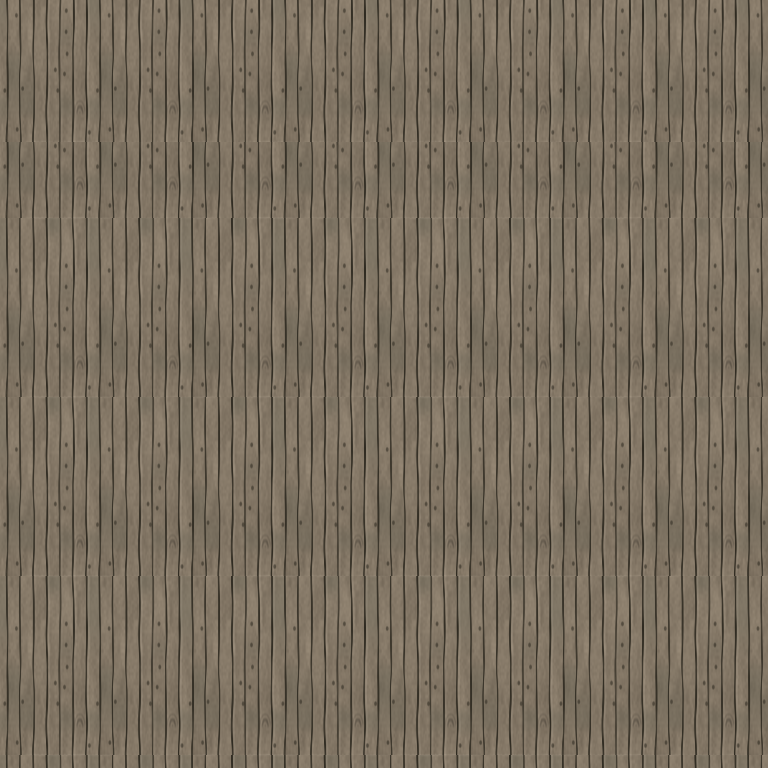
Reproduce this texture procedurally as a WebGL 1 fragment shader.

```glsl
precision highp float;
// Weathered grey-brown boards: narrow upright planks with dark, uneven grooves.

uniform vec2 u_resolution;

const float PLANKS = 58.0;          // planks across the canvas
const float GROOVE_SHIFT = 0.53;    // first groove, in planks
const float TILE_PLANKS = 7.0;      // planks before the wood repeats
const float TILE_HEIGHT = 0.2331;   // height of one course of wood
const float SEAM_Y = 0.7161;        // height of one course seam
const float TILE_ASPECT = 13.5;     // course height in plank widths

const vec3 WOOD_DARK = vec3(0.435, 0.390, 0.330);
const vec3 WOOD_LIGHT = vec3(0.605, 0.550, 0.475);
const vec3 WOOD_GREY = vec3(0.430, 0.410, 0.350);
const vec3 GROOVE = vec3(0.165, 0.150, 0.115);

float hash(vec2 p) {
  return fract(sin(dot(p, vec2(127.1, 311.7))) * 43758.5453);
}

float noise(vec2 p) {
  vec2 i = floor(p);
  vec2 f = fract(p);
  f = f * f * (3.0 - 2.0 * f);
  float low = mix(hash(i), hash(i + vec2(1.0, 0.0)), f.x);
  float high = mix(hash(i + vec2(0.0, 1.0)), hash(i + vec2(1.0, 1.0)), f.x);
  return mix(low, high, f.y);
}

// Streaks drawn out along the plank, finer with each octave.
float grain(vec2 p, float seed) {
  float sum = 0.0;
  float weight = 0.5;
  vec2 scale = vec2(2.5, 5.0);
  for (int i = 0; i < 3; i++) {
    sum += weight * noise(p * scale + seed * 37.0);
    scale *= vec2(1.9, 2.7);
    weight *= 0.6;
  }
  return sum / 0.98;
}

// Small dark nicks, at most one in each cell along the plank.
float nicks(vec2 p, float seed, float blur) {
  float row = floor(p.y * 9.0);
  vec2 cell = vec2(row, seed + 20.0);
  vec2 centre = vec2(0.15 + 0.7 * hash(cell), (row + 0.3 + 0.4 * hash(cell + 5.0)) / 9.0);
  vec2 q = (p - centre) * vec2(1.0, TILE_ASPECT * 0.6);
  float dot_mask = 1.0 - smoothstep(0.08 - blur * 0.5, 0.08 + blur, length(q));
  return dot_mask * step(0.78, hash(cell + 11.0));
}

// Nested arches of cathedral grain.
float arches(vec2 p, float foot) {
  vec2 q = vec2(p.x - 0.5, (p.y - foot) * TILE_ASPECT * 0.42);
  float r = length(q);
  float rings = 0.5 + 0.5 * cos(r * 30.0);
  return rings * smoothstep(-0.1, 0.1, q.y) * (1.0 - smoothstep(0.3, 0.48, r));
}

// Broken groove: width and depth drift along its length.
float groove(float d, float v, float seed, float blur) {
  float width = mix(0.045, 0.075, noise(vec2(v * 7.0, seed + 51.0)));
  float depth = mix(0.72, 1.0, hash(vec2(seed, 8.0)));
  depth *= mix(0.8, 1.0, noise(vec2(v * 14.0, seed + 73.0)));
  return depth * (1.0 - smoothstep(width - blur * 0.5, width + blur * 0.5, abs(d)));
}

void main() {
  vec2 uv = gl_FragCoord.xy / u_resolution;
  float blur = PLANKS / u_resolution.x;

  // Courses, with one cut short near the top.
  float y = uv.y + 0.134 * step(0.815, uv.y);
  float v = fract((y - SEAM_Y) / TILE_HEIGHT);

  // Nearest groove, wandering slightly, and the plank beside it.
  float x = uv.x * PLANKS - GROOVE_SHIFT;
  float line = floor(x + 0.5);
  float line_seed = mod(line, TILE_PLANKS);
  float wander = (noise(vec2(v * 6.0, line_seed + 31.0)) - 0.5) * 0.11;
  float d = x - line - wander;
  float plank = d < 0.0 ? line - 1.0 : line;
  float seed = mod(plank, TILE_PLANKS);
  vec2 p = vec2(x - plank, v);

  // Wood tone: streaks, fine fibre and a shade for each plank.
  float tone = 0.5 + 0.75 * (grain(p, seed) - 0.5);
  tone += 0.22 * (noise(vec2(p.x * 8.0 + seed * 19.0, v * 55.0)) - 0.5);
  tone += 0.16 * (hash(vec2(seed, 3.0)) - 0.5);
  tone += 0.07 * cos(6.2832 * (v - 0.8));
  vec3 color = mix(WOOD_DARK, WOOD_LIGHT, clamp(tone, 0.0, 1.0));

  // Grey weathering, arched grain and nicks.
  float stain = smoothstep(0.6, 0.95, noise(vec2(seed * 1.7 + 4.0, v * 5.0)));
  color = mix(color, WOOD_GREY, 0.45 * stain);
  float arched = 1.0 - step(0.5, abs(seed - 5.0));
  color *= 1.0 - 0.2 * arched * arches(p, 0.16);
  color = mix(color, GROOVE, 0.55 * nicks(p, seed, blur));

  // Pale worn edge right of some grooves, and a faint course seam.
  float edge = smoothstep(0.06, 0.13, d) * (1.0 - smoothstep(0.16, 0.28, d));
  color += 0.06 * edge * hash(vec2(line_seed, 14.0));
  float seam = 1.0 - smoothstep(0.003, 0.011, min(v, 1.0 - v));
  color += 0.03 * seam * noise(vec2(x * 0.8, 2.0));

  color = mix(color, GROOVE, groove(d, v, line_seed, blur));
  gl_FragColor = vec4(color, 1.0);
}
```
